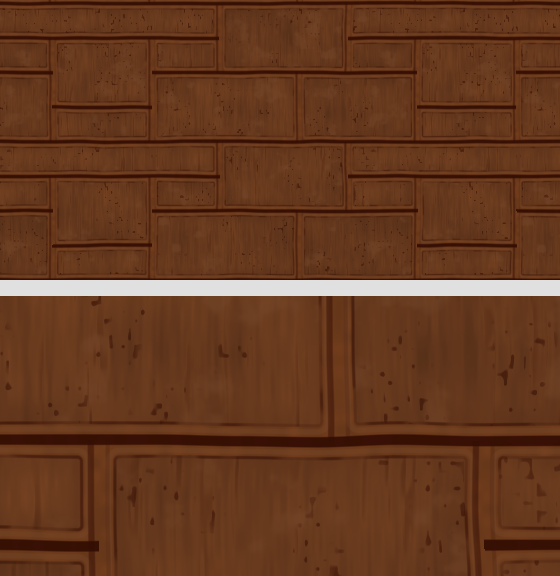
Top, the full canvas; bottom, a detail of the centre.
A Shadertoy shader for this texture:

```glsl
// Brown stamped-brick wall: a repeating bond of eight block sizes with dark grooves and weathered faces.

const float COURSES = 8.1;               // brick courses per canvas height
const vec2 PERIOD = vec2(10.55, 4.0);    // size of one bond repeat, in courses
const float RIM = 0.15;                  // inset of a block face from the joint centre

const vec3 CLAY   = vec3(0.405, 0.225, 0.115);
const vec3 SOOT   = vec3(0.29, 0.145, 0.065);
const vec3 MORTAR = vec3(0.42, 0.225, 0.105);
const vec3 LIP    = vec3(0.46, 0.28, 0.165);
const vec3 GROOVE = vec3(0.20, 0.05, 0.01);

// Blocks of one repeat: left, top, width, height (y runs downward)
const vec4 BLOCKS[8] = vec4[8](
    vec4(10.07, 0.0, 6.84, 1.0), vec4(6.36, 0.0, 3.71, 2.0),
    vec4(4.39, 1.0, 1.97, 1.0),  vec4(1.52, 1.0, 2.87, 2.0),
    vec4(1.52, 3.0, 2.87, 1.0),  vec4(4.39, 2.0, 4.26, 2.0),
    vec4(8.65, 2.0, 3.42, 2.0),  vec4(10.07, 1.0, 2.0, 1.0));

float hash(vec2 p) {
    vec3 q = fract(vec3(p.xyx) * 0.1031);
    q += dot(q, q.yzx + 33.33);
    return fract((q.x + q.y) * q.z);
}

float noise(vec2 p) {
    vec2 i = floor(p), f = fract(p);
    f = f * f * (3.0 - 2.0 * f);
    return mix(mix(hash(i), hash(i + vec2(1, 0)), f.x),
               mix(hash(i + vec2(0, 1)), hash(i + vec2(1, 1)), f.x), f.y);
}

float fbm(vec2 p) {
    float sum = 0.0, amp = 0.5;
    for (int i = 0; i < 4; i++) {
        sum += amp * noise(p);
        p = p * 2.03 + 17.3;
        amp *= 0.5;
    }
    return sum;
}

float roundedBox(vec2 p, vec2 halfSize, float radius) {
    vec2 q = abs(p) - halfSize + radius;
    return length(max(q, 0.0)) + min(max(q.x, q.y), 0.0) - radius;
}

// Soft stripe of the given half width around zero
float stripe(float d, float halfWidth, float aa) {
    return 1.0 - smoothstep(halfWidth - aa, halfWidth + aa, abs(d));
}

// Finds the block under p: its local position, size and seed
void findBlock(vec2 p, out vec2 local, out vec2 size, out float seed) {
    float row = floor(p.y / PERIOD.y);
    local = vec2(0.0);
    size = vec2(1.0);
    seed = 0.0;
    for (int i = 0; i < 8; i++) {
        vec4 block = BLOCKS[i];
        vec2 q = vec2(mod(p.x - block.x, PERIOD.x), p.y - row * PERIOD.y - block.y);
        if (q.y >= 0.0 && q.x < block.z && q.y < block.w) {
            local = q;
            size = block.zw;
            seed = float(i) + 8.0 * mod(row, 2.0);
        }
    }
}

// Weathered face: blotches, vertical drag marks, soot and pits
vec3 faceColor(vec2 local, float inset, float seed) {
    vec2 q = local + seed * vec2(19.7, 31.3);
    float blotch = fbm(q * 1.3);
    float drag = noise(q * vec2(13.0, 0.9));
    float fine = noise(q * vec2(30.0, 3.0));
    vec3 col = CLAY * (0.97 + 0.06 * hash(vec2(seed, 4.0)));
    col *= 1.0 + 0.22 * (blotch - 0.47) + 0.12 * (drag - 0.5) + 0.10 * (fine - 0.5);
    float edgeSoot = 1.0 - smoothstep(0.0, 0.3, inset);
    float scratch = smoothstep(0.62, 0.95, drag) * smoothstep(0.35, 0.8, fine);
    col = mix(col, SOOT, 0.45 * scratch + 0.3 * edgeSoot * fine);
    float pits = smoothstep(0.8, 0.93, noise(q * vec2(17.0, 12.0)));
    col = mix(col, GROOVE, 0.55 * pits * smoothstep(0.45, 0.7, noise(q * 1.7)));
    float scuff = smoothstep(0.55, 0.75, fbm(q * 2.5 + 7.0));
    return mix(col, LIP, 0.45 * scuff);
}

void mainImage(out vec4 fragColor, in vec2 fragCoord) {
    float aa = COURSES / iResolution.y;
    vec2 p = vec2(fragCoord.x, iResolution.y - fragCoord.y) * aa - vec2(0.0, 0.1);
    p += 0.04 * (vec2(noise(p * 1.3), noise(p * 1.3 + 50.0)) - 0.5);

    vec2 local, size;
    float seed;
    findBlock(p, local, size, seed);

    // Signed offsets from the nearest joints, and distance to the face outline
    vec2 joint = mix(local, local - size, step(size * 0.5, local));
    float d = roundedBox(local - size * 0.5, size * 0.5 - RIM, 0.05);

    // Face, mortar and raised lip
    vec3 col = faceColor(local, -d, seed);
    vec3 mortar = MORTAR * (0.94 + 0.12 * noise(p * 9.0));
    col = mix(col, mortar, smoothstep(-aa, aa, d));
    col = mix(col, LIP, 0.4 * stripe(d - 0.05, 0.025, aa));

    // Broken dark line where the face meets its rim
    float broken = smoothstep(0.3, 0.7, noise(p * 5.0));
    col = mix(col, GROOVE, (0.2 + 0.35 * broken) * stripe(d + 0.01, 0.015, aa));

    // Shaded sides of upright joints, then the deep level grooves
    col = mix(col, GROOVE, 0.5 * stripe(joint.x + 0.07, 0.03, aa));
    col = mix(col, GROOVE, 0.2 * stripe(joint.x - 0.09, 0.02, aa));
    col = mix(col, GROOVE, 0.92 * stripe(joint.y, 0.05, aa));

    fragColor = vec4(col, 1.0);
}
```
